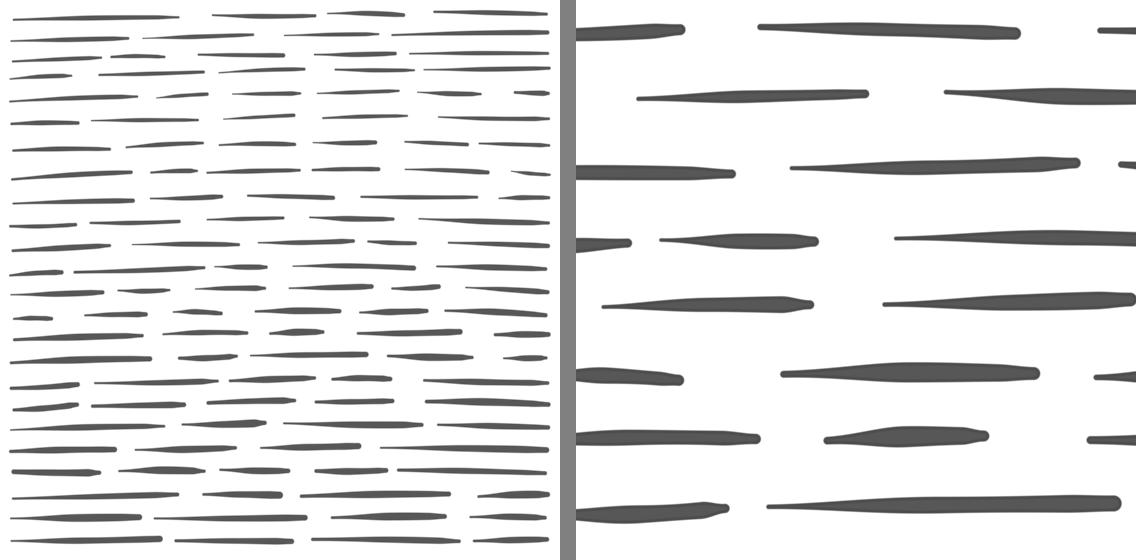
Left: the whole. Right: its middle third, enlarged.
Write a Shadertoy shader that draws this pattern.

```glsl
#define ROWS 24
#define TOP_MARGIN 0.0235
#define ROW_STEP 0.0405
#define SIDE_MARGIN 0.02
#define MIN_GAP 0.014
#define MAX_GAP 0.058
#define ARCH 0.016
#define THIN 0.0038
#define THICK 0.0057
#define PAPER vec3(1.0)
#define INK_CORE vec3(0.34)
#define INK_RIM vec3(0.30)

float hash(vec2 p) {
    return fract(sin(dot(p, vec2(127.1, 311.7))) * 43758.5453);
}

// Signed random value in -1..1
float jitter(vec2 p) {
    return 2.0 * hash(p) - 1.0;
}

// Fewer, longer dashes toward the bottom rows
int dashCount(float row) {
    float t = row / float(ROWS - 1) - 0.4;
    return int(clamp(round(5.2 - 3.8 * t * t + 0.8 * jitter(vec2(row, 3.7))), 4.0, 6.0));
}

// Rows crowd together near the top and arch gently across the sheet
float rowHeight(float row, float x) {
    float t = row / float(ROWS - 1);
    float crowd = (row - 3.9) / 2.6;
    float drift = 0.009 - 0.027 * exp(-crowd * crowd);
    float peak = mix(1.0, 0.6, smoothstep(0.0, 0.35, t));
    float bend = (x - peak) / peak;
    float arch = ARCH * (1.0 - smoothstep(0.72, 1.0, t)) * (0.3 - bend * bend);
    return 1.0 - TOP_MARGIN - ROW_STEP * row - drift + arch + 0.002 * jitter(vec2(row, 8.3));
}

// Centre (x) and half width (y) of the gap before dash i
vec2 gapAt(float row, int i, int count) {
    float fi = float(i);
    float span = 1.0 - 2.0 * SIDE_MARGIN;
    if (i == 0 || i == count) {
        return vec2(SIDE_MARGIN + span * fi / float(count) + 0.004 * jitter(vec2(row, fi + 20.0)), 0.0);
    }
    float shift = 0.35 * jitter(vec2(row, 5.1)) + 0.2 * jitter(vec2(row, fi + 11.0));
    float gap = mix(MIN_GAP, MAX_GAP, hash(vec2(row, fi + 31.0)));
    return vec2(SIDE_MARGIN + span * (fi + shift) / float(count), 0.5 * gap);
}

// Distance to one brush dash: narrow left tip, full body, blunt right end
float dashDistance(vec2 p, float row, int i, int count) {
    vec2 before = gapAt(row, i, count);
    vec2 after = gapAt(row, i + 1, count);
    vec2 seed = vec2(row + 40.0, float(i));
    float weight = mix(THIN, THICK, smoothstep(5.0, 18.0, row));
    weight *= mix(0.82, 1.12, hash(seed));

    float left = before.x + before.y + 0.4 * weight;
    float right = after.x - after.y - 0.7 * weight;
    float x = clamp(p.x, left, right);
    float u = (x - left) / (right - left);

    // Radius along the stroke
    float tip = mix(0.22, 0.6, hash(seed + 7.3));
    float radius = weight * mix(tip, 1.0, smoothstep(0.0, 0.5, u));
    radius *= 1.0 - mix(0.1, 0.5, hash(seed + 13.9)) * smoothstep(0.86, 1.0, u);
    radius *= 1.0 + 0.1 * sin(6.0 * u + 6.28 * hash(seed + 17.2));

    // Hand-drawn tilt and bow
    float y = rowHeight(row, x);
    y += 0.0015 * jitter(seed + 19.4) + 0.005 * jitter(seed + 23.1) * (u - 0.5);
    y += 0.0018 * jitter(seed + 29.6) * sin(3.1416 * u);
    return length(p - vec2(x, y)) - radius;
}

void mainImage(out vec4 fragColor, in vec2 fragCoord) {
    vec2 p = fragCoord / iResolution.xy;
    float pixel = 1.0 / iResolution.y;

    // Nearest dash among the neighbouring rows
    float nearestRow = round((1.0 - TOP_MARGIN - p.y) / ROW_STEP);
    float d = 1.0;
    for (int k = -1; k <= 1; k++) {
        float row = nearestRow + float(k);
        if (row < 0.0 || row > float(ROWS - 1)) continue;
        int count = dashCount(row);
        for (int i = 0; i < count; i++) {
            d = min(d, dashDistance(p, row, i, count));
        }
    }

    // Ink, slightly darker along the rim
    vec3 ink = mix(INK_RIM, INK_CORE, smoothstep(0.0012, 0.0024, -d));
    float cover = 1.0 - smoothstep(-pixel, pixel, d);
    fragColor = vec4(mix(PAPER, ink, cover), 1.0);
}
```
